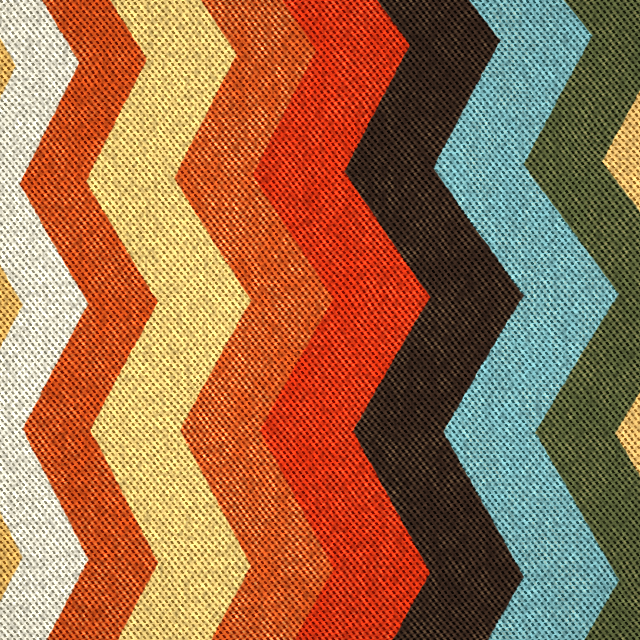
Reproduce this pattern procedurally as a Shadertoy shader.

```glsl
// Vertical zigzag stripes printed on coarse woven cloth, slightly bowed.
// Canvas space is unbent into stripe space, a colour is picked by its edges,
// then weave gaps, worn flecks and uneven threads are laid over it.

#define WARPS 96.0        // weave cells across
#define WEFTS 80.0        // weave cells down
#define ROW_HEIGHT 0.191  // height from one zigzag corner to the next
#define ZIG_DEPTH 0.101   // sideways reach of a zigzag
#define CENTRE_ROW 0.477  // middle corner row, measured from the top
#define GAP_DEPTH 0.95    // darkness of the holes between threads
#define FLECK 1.25        // strength of worn flecks
#define SHEEN 0.20        // paleness of the raised threads
#define GRAIN 0.30        // brightness change between fibres
#define RAGGED 0.0025     // roughness of the printed edges
#define EDGE_SOFT 0.0020  // softness of the printed edges

const float TAU = 6.2831853;
const int STRIPES = 10;

// Stripe colour, with its amount of wear in the last channel
const vec4 INK[STRIPES] = vec4[](
    vec4(0.91, 0.72, 0.38, 0.20),  // gold
    vec4(0.95, 0.93, 0.85, 0.05),  // cream
    vec4(0.82, 0.31, 0.10, 0.32),  // rust
    vec4(0.95, 0.82, 0.49, 0.20),  // straw
    vec4(0.83, 0.34, 0.12, 0.50),  // faded orange
    vec4(0.84, 0.20, 0.07, 0.16),  // red
    vec4(0.21, 0.145, 0.11, 0.22), // brown
    vec4(0.48, 0.71, 0.73, 0.22),  // blue
    vec4(0.34, 0.37, 0.22, 0.28),  // green
    vec4(0.94, 0.76, 0.44, 0.20)); // gold

// Right edge of each stripe at the centre row
const float EDGE[STRIPES - 1] = float[](
    0.035, 0.138, 0.247, 0.392, 0.521, 0.672, 0.818, 0.967, 1.096);

float hash(vec2 p) {
    return fract(sin(dot(p, vec2(127.1, 311.7))) * 43758.5453);
}

float noise(vec2 p) {
    vec2 cell = floor(p), f = fract(p);
    f = f * f * (3.0 - 2.0 * f);
    return mix(mix(hash(cell), hash(cell + vec2(1, 0)), f.x),
               mix(hash(cell + vec2(0, 1)), hash(cell + 1.0), f.x), f.y);
}

// Position across the stripes with bow, lean and zigzag removed
float stripeCoord(vec2 uv) {
    float x = uv.x;
    float row = (1.0 - uv.y - CENTRE_ROW + 0.0186 * x) / (ROW_HEIGHT + 0.022 * x);
    row -= (0.013 + 0.012 * x) * row * row;
    float zig = abs(mod(row + 1.0, 2.0) - 1.0);
    float lean = max(-row, 0.0) * (0.0046 + 0.0175 * x);
    return x + lean + zig * (ZIG_DEPTH + 0.035 * x);
}

vec4 stripeInk(float s, float soft) {
    vec4 ink = INK[0];
    for (int i = 1; i < STRIPES; i++)
        ink = mix(ink, INK[i], smoothstep(-soft, soft, s - EDGE[i - 1]));
    return ink;
}

// Staggered, slanted lattice: positive in the holes, negative on the threads
float weave(vec2 cell) {
    vec2 a = cell * TAU;
    return sin(a.x - 0.5 * sin(2.0 * a.y)) * sin(a.y);
}

void mainImage(out vec4 fragColor, in vec2 fragCoord) {
    vec2 uv = fragCoord / iResolution.xy;
    float soft = max(EDGE_SOFT, 1.0 / iResolution.x);

    // Cloth grid, wandering a little
    vec2 cell = uv * vec2(WARPS, WEFTS);
    cell += 0.5 * vec2(noise(uv * 14.0), noise(uv * 14.0 + 40.0));
    float knot = noise(cell * 2.0);
    float fibre = noise(cell * 3.1 + 17.0);

    // Printed stripes
    float s = stripeCoord(uv) + RAGGED * (knot - 0.5);
    vec4 ink = stripeInk(s, soft);
    vec3 color = ink.rgb;

    // Worn flecks on raised threads, gathered in patches
    float w = weave(cell);
    float patches = 0.45 * noise(uv * vec2(24.0, 14.0) + 7.0)
                  + 0.55 * noise(uv * vec2(90.0, 45.0));
    float raised = smoothstep(0.1, -0.8, w) * (0.25 + 1.1 * knot);
    float wear = FLECK * ink.a * raised * smoothstep(0.2, 0.75, patches);
    vec3 bare = vec3(1.0, 0.84, 0.55) * (0.6 + 0.4 * ink.r);
    color = mix(color, bare, min(wear, 0.8));
    color += SHEEN * raised * color * (1.15 - color);

    // Holes deepen the ink
    float hole = smoothstep(-0.1, 0.8, w) * (0.6 + 0.8 * knot);
    color = mix(color, color * color * 0.55, min(GAP_DEPTH * hole, 1.0));

    // Uneven threads in both directions and short fibres
    float warp = noise(vec2(cell.x * 2.0, cell.y * 0.2));
    float weft = noise(vec2(cell.x * 0.2, cell.y * 2.0) + 90.0);
    color *= 1.06 + GRAIN * (fibre + 0.5 * knot - 0.75)
                  + 0.12 * (0.6 * warp + 0.4 * weft - 0.5);

    // Gentle falloff to the corners
    vec2 c = uv - 0.5;
    color *= 1.03 - 0.2 * dot(c, c);
    fragColor = vec4(clamp(color, 0.0, 1.0), 1.0);
}
```
